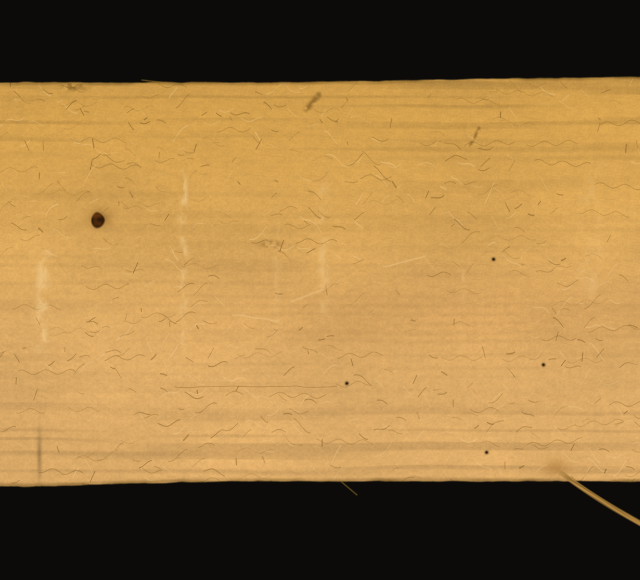
Reproduce this texture procedurally as a Shadertoy shader.

```glsl
float hash(vec2 p) {
    return fract(sin(dot(p, vec2(127.1, 311.7))) * 43758.5);
}

float noise(vec2 p) {
    vec2 c = floor(p), f = fract(p);
    f = f * f * (3.0 - 2.0 * f);
    float low = mix(hash(c), hash(c + vec2(1, 0)), f.x);
    float high = mix(hash(c + vec2(0, 1)), hash(c + vec2(1, 1)), f.x);
    return mix(low, high, f.y);
}

float fbm(vec2 p) {
    float sum = 0.0, weight = 0.5;
    for (int i = 0; i < 4; i++) {
        sum += weight * noise(p);
        p = p * 2.03 + 17.3;
        weight *= 0.5;
    }
    return sum;
}

float stroke(vec2 p, vec2 a, vec2 b, float width, float blur) {
    vec2 d = b - a;
    float t = clamp(dot(p - a, d) / dot(d, d), 0.0, 1.0);
    return 1.0 - smoothstep(width - blur, width + blur, length(p - a - d * t));
}

float spot(vec2 p, vec2 center, vec2 radius) {
    vec2 q = (p - center) / radius;
    return exp(-dot(q, q));
}

// Short bent fibres scattered over a jittered grid
float fibres(vec2 p, vec2 size, float density, float tilt, float seed) {
    float cover = 0.0;
    for (int k = 0; k < 9; k++) {
        vec2 id = floor(p / size) + vec2(k % 3 - 1, k / 3 - 1);
        float chance = hash(id + seed);
        vec2 jitter = vec2(hash(id + seed + 3.1), hash(id + seed + 7.7));
        vec2 center = (id + jitter) * size;
        float angle = (hash(id + seed + 11.9) - 0.5) * tilt;
        vec2 reach = vec2(cos(angle), sin(angle)) * size.x * mix(0.12, 0.45, jitter.y);
        vec2 q = p;
        q.y += 0.004 * sin((p.x - center.x) * 150.0 + chance * 40.0);
        float mark = stroke(q, center - reach, center + reach, 0.0009, 0.0012);
        cover = max(cover, mark * step(chance, density) * (0.4 + 0.6 * jitter.x));
    }
    return cover;
}

// Pale vertical scuff, broken up along its length
float scuff(vec2 p, float x, float low, float high, float width) {
    float span = smoothstep(low - 0.02, low + 0.02, p.y) * smoothstep(high + 0.02, high - 0.02, p.y);
    float wobble = 0.008 * (noise(vec2(p.y * 45.0, x * 91.0)) - 0.5);
    float ragged = smoothstep(0.3, 0.75, fbm(p * vec2(90, 55)));
    return exp(-pow(abs(p.x + wobble - x) / width, 2.0)) * span * ragged;
}

vec3 woodColor(vec2 p) {
    vec3 pale = vec3(0.94, 0.79, 0.54), dark = vec3(0.49, 0.35, 0.14);
    vec3 color = mix(vec3(0.87, 0.675, 0.41), vec3(0.85, 0.645, 0.315), smoothstep(0.3, 0.85, p.y));
    color *= 1.0 - 0.05 * smoothstep(0.78, 0.87, p.y);
    color = mix(color, vec3(0.82, 0.615, 0.36), 0.5 * spot(p, vec2(0.8, 0.46), vec2(0.42, 0.07)));

    // Broad tone, grain lines and fine pulp
    color *= 0.94 + 0.12 * fbm(p * vec2(5, 9));
    float warp = p.y + 0.01 * fbm(p * vec2(4, 12));
    float grain = noise(vec2(p.x * 2.5, warp * 130.0));
    float zone = smoothstep(0.65, 0.85, p.y) + smoothstep(0.36, 0.19, p.y);
    color *= 1.0 - (0.03 + 0.075 * zone) * smoothstep(0.45, 0.95, grain);
    color *= 1.0 + 0.08 * (fbm(p * vec2(110, 180)) - 0.47) + 0.05 * (noise(p * 390.0) - 0.5);

    // Raised and sunken fibres
    float patches = 0.5 * smoothstep(0.35, 0.6, fbm(p * vec2(6, 10) + 4.0));
    color = mix(color, pale, patches * fibres(p, vec2(0.045, 0.025), 0.5, 2.2, 2.0));
    color = mix(color, dark, patches * fibres(p, vec2(0.042, 0.027), 0.45, 1.4, 23.0));
    color = mix(color, dark, 0.35 * fibres(p, vec2(0.11, 0.04), 0.35, 0.2, 41.0));
    color = mix(color, dark, 0.6 * fibres(p, vec2(0.018, 0.036), 0.1, 6.0, 67.0));

    float scuffs = scuff(p, 0.316, 0.41, 0.74, 0.006) + scuff(p, 0.075, 0.39, 0.59, 0.012);
    scuffs += 0.6 * (scuff(p, 0.797, 0.4, 0.54, 0.003) + scuff(p, 0.557, 0.45, 0.68, 0.01));
    scuffs += 0.4 * (scuff(p, 0.478, 0.42, 0.64, 0.005) + scuff(p, 1.02, 0.48, 0.73, 0.016));
    color = mix(color, pale, 0.7 * min(scuffs, 1.0));

    // Long scratches
    vec2 q = p + 0.004 * (noise(p * 55.0) - 0.5);
    float scratch = stroke(q, vec2(0.661, 0.54), vec2(0.733, 0.559), 0.001, 0.002);
    scratch += stroke(q, vec2(0.503, 0.48), vec2(0.557, 0.5), 0.001, 0.002);
    scratch += stroke(q, vec2(0.402, 0.457), vec2(0.481, 0.447), 0.001, 0.002);
    color = mix(color, pale, 0.55 * scratch);
    float groove = stroke(q, vec2(0.3, 0.333), vec2(0.58, 0.334), 0.0005, 0.0015);
    color = mix(color, dark, 0.45 * groove);

    // Dents
    float dent = stroke(q, vec2(0.529, 0.812), vec2(0.55, 0.837), 0.004, 0.005);
    dent += stroke(q, vec2(0.812, 0.752), vec2(0.826, 0.779), 0.002, 0.004);
    dent += spot(q, vec2(0.467, 0.579), vec2(0.014, 0.006)) + spot(q, vec2(0.128, 0.85), vec2(0.018, 0.008));
    color = mix(color, dark, 0.75 * min(dent, 1.0) * smoothstep(0.2, 0.7, noise(p * 150.0)));
    color *= 1.0 - 0.22 * spot(p, vec2(0.068, 0.215), vec2(0.004, 0.04));

    // Knot and pinholes
    color = mix(color, dark, 0.55 * spot(q, vec2(0.173, 0.624), vec2(0.018, 0.015)));
    float knot = smoothstep(1.15, 0.75, length((q - vec2(0.169, 0.621)) / vec2(0.011, 0.014)));
    color = mix(color, mix(vec3(0.12, 0.07, 0.03), vec3(0.4, 0.21, 0.06), noise(p * 140.0)), knot);
    vec2 r = vec2(0.003);
    float holes = spot(p, vec2(0.851, 0.553), r) + spot(p, vec2(0.937, 0.371), r);
    holes += spot(p, vec2(0.598, 0.339), r) + spot(p, vec2(0.839, 0.22), r);
    return mix(color, vec3(0.13, 0.08, 0.03), holes);
}

void mainImage(out vec4 fragColor, in vec2 fragCoord) {
    vec2 p = fragCoord / iResolution.y;
    float soft = 0.002;

    // Plank outline with slightly frayed edges
    float fray = 0.003 * (fbm(vec2(p.x * 45.0, 2.0)) - 0.5);
    float top = 0.858 + 0.009 * smoothstep(0.4, 1.1, p.x) + fray;
    float bottom = 0.161 + 0.009 * smoothstep(0.0, 0.42, p.x) - fray;
    float inside = min(top - p.y, p.y - bottom);
    float rim = smoothstep(0.008, 0.0, inside) * noise(p * vec2(24, 150));
    vec3 wood = mix(woodColor(p), vec3(0.4, 0.29, 0.1), 0.75 * rim);
    vec3 color = mix(vec3(0.047, 0.043, 0.034), wood, smoothstep(-soft, soft, inside));

    // Loose splinters and the hanging straw
    float splinter = stroke(p, vec2(0.589, 0.169), vec2(0.615, 0.147), 0.0008, soft);
    splinter += stroke(p, vec2(0.245, 0.862), vec2(0.278, 0.858), 0.0008, soft);
    color = mix(color, vec3(0.56, 0.43, 0.17), 0.8 * splinter);
    color = mix(color, vec3(0.7, 0.5, 0.25), 0.6 * spot(p, vec2(0.958, 0.194), vec2(0.022, 0.014)));
    vec2 bent = p + vec2(0, 0.004 * sin((p.x - 0.955) * 21.0));
    float straw = stroke(bent, vec2(0.96, 0.19), vec2(1.11, 0.094), 0.0042, soft);
    float shade = 0.75 + 0.45 * noise(vec2(p.x * 30.0, (p.y + 0.64 * p.x) * 330.0));
    color = mix(color, vec3(0.64, 0.48, 0.23) * shade, straw * smoothstep(0.955, 0.985, p.x));
    fragColor = vec4(color, 1);
}
```
